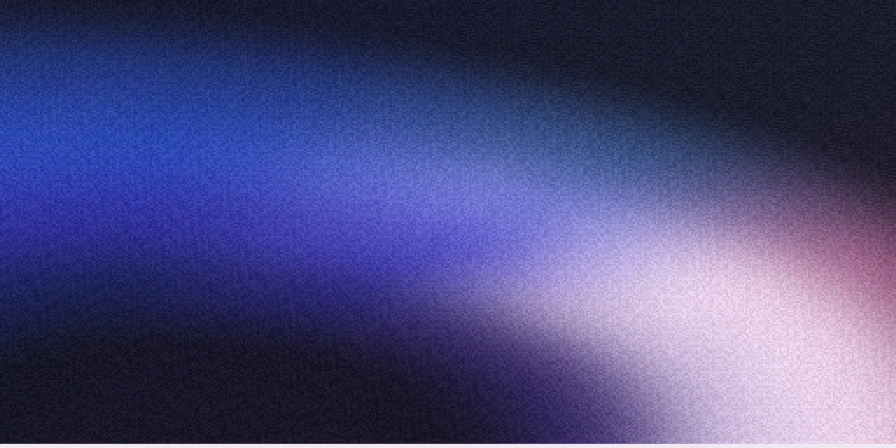
Write a Shadertoy shader that draws this background.

```glsl
const vec3 INK = vec3(0.085, 0.08, 0.125);
const vec3 PAPER = vec3(0.94, 0.91, 0.95);

float hash(vec2 cell) {
    return fract(sin(dot(cell, vec2(127.1, 311.7))) * 43758.5453);
}

// Smooth blend of evenly spaced colours, fading to ink at both ends
vec3 ramp(float v, vec3 inner, vec3 lower, vec3 upper, vec3 outer) {
    vec3 stops[6] = vec3[6](INK, inner, lower, upper, outer, INK);
    float position = clamp(v, 0.0, 1.0) * 5.0;
    vec3 sum = vec3(0.0);
    float total = 0.0;
    for (int i = 0; i < 6; i++) {
        float offset = position - float(i);
        float weight = exp(-2.0 * offset * offset);
        sum += stops[i] * weight;
        total += weight;
    }
    return sum / total;
}

// Elliptical band of light: x is the place along it, y the place across it
vec2 bandCoords(vec2 p, vec2 radii) {
    vec2 q = p / radii;
    float radius = max(length(q), 0.001);
    float along = clamp(q.x / radius, 0.0, 1.0);
    float innerEdge = mix(0.25, 0.56, along);
    float outerEdge = mix(1.58, 1.46, along);
    return vec2(along, (radius - innerEdge) / (outerEdge - innerEdge));
}

vec3 bandColor(vec2 band) {
    vec3 blue = ramp(band.y, vec3(0.10, 0.13, 0.32), vec3(0.20, 0.19, 0.63),
                     vec3(0.18, 0.30, 0.74), vec3(0.14, 0.23, 0.54));
    vec3 violet = ramp(band.y, vec3(0.15, 0.14, 0.42), vec3(0.30, 0.28, 0.76),
                       vec3(0.49, 0.51, 0.86), vec3(0.22, 0.33, 0.54));
    vec3 blush = ramp(band.y, vec3(0.19, 0.14, 0.40), vec3(0.85, 0.77, 0.90),
                      vec3(0.95, 0.86, 0.94), vec3(0.60, 0.35, 0.51));
    vec3 color = mix(blue, violet, smoothstep(0.2, 0.62, band.x));
    return mix(color, blush, smoothstep(0.6, 0.88, band.x));
}

// Fine film grain, mostly grey with a little colour
vec3 grain(vec2 cell) {
    float grey = hash(cell) - 0.5;
    vec3 tint = vec3(hash(cell + 17.0), hash(cell + 41.0), hash(cell + 73.0)) - 0.5;
    return mix(vec3(grey), tint, 0.3);
}

void mainImage(out vec4 fragColor, in vec2 fragCoord) {
    vec2 p = fragCoord / iResolution.y;
    float pixel = 1.0 / iResolution.y;

    // Curved glow
    vec3 color = bandColor(bandCoords(p, vec2(1.77, 0.64)));

    // Grain grows with brightness
    float luma = dot(color, vec3(0.3, 0.59, 0.11));
    color += grain(floor(p * 256.0)) * mix(0.08, 0.15, smoothstep(0.05, 0.4, luma));

    // Pale strip along the bottom
    float strip = 1.0 - smoothstep(-0.5 * pixel, 0.5 * pixel, p.y - 0.0095);
    color = mix(color, PAPER, strip);

    fragColor = vec4(clamp(color, 0.0, 1.0), 1.0);
}
```
